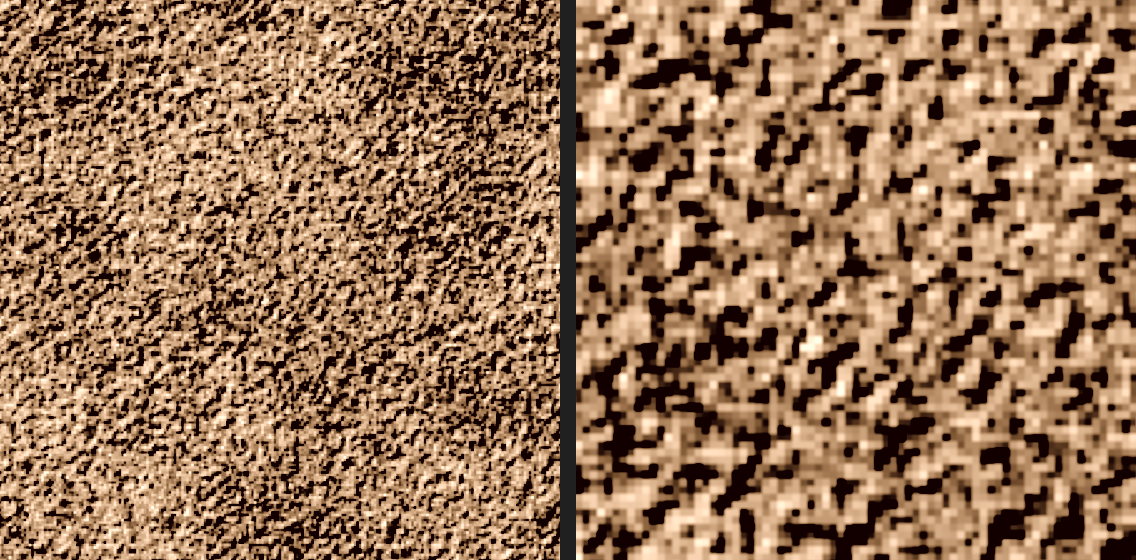
Left, the full canvas; right, a detail of the centre.
A Shadertoy shader for this texture:

```glsl
// Rough sandy brown relief with black pits, lit along the falling diagonal

// Integer hash of a lattice point, 0 to 1
float hash(vec2 p, uint seed) {
    uvec2 q = uvec2(ivec2(p) + 4096);
    uint h = q.x * 1664525u ^ (q.y * 22695477u + seed * 747796405u);
    h = (h ^ (h >> 16)) * 2246822519u;
    h = (h ^ (h >> 13)) * 3266489917u;
    return float((h ^ (h >> 16)) >> 8) / 16777216.0;
}

float valueNoise(vec2 p, uint seed) {
    vec2 cell = floor(p);
    vec2 w = smoothstep(0.0, 1.0, p - cell);
    float low = mix(hash(cell, seed), hash(cell + vec2(1, 0), seed), w.x);
    float high = mix(hash(cell + vec2(0, 1), seed), hash(cell + 1.0, seed), w.x);
    return mix(low, high, w.y);
}

// Grains, broader lumps and fine grit
float height(vec2 grain) {
    return valueNoise(grain / 2.07, 1u)
         + 0.7 * valueNoise(grain / 4.3, 2u)
         + 0.4 * hash(grain, 3u);
}

// Light on one grain: slope, round pits, broad patches and rare glints
float grainLight(vec2 grain) {
    float slope = (height(grain) - height(grain + vec2(1, -1))) / 0.31;
    float pits = (valueNoise(grain / 1.83, 4u) - 0.5) / 0.214;
    float patches = valueNoise(grain / 32.0, 5u) - 0.5;
    float light = 1.0 * slope + 0.7 * pits + 1.2 * patches + 0.93;
    return light + 2.5 * step(0.995, hash(grain, 6u)) * step(0.3, light);
}

void mainImage(out vec4 fragColor, in vec2 fragCoord) {
    vec2 p = fragCoord / iResolution.y * 224.0;
    vec2 grain = floor(p);
    vec2 w = smoothstep(0.15, 0.85, p - grain);

    // Blend the light of the four nearest grains
    float low = mix(grainLight(grain), grainLight(grain + vec2(1, 0)), w.x);
    float high = mix(grainLight(grain + vec2(0, 1)), grainLight(grain + 1.0), w.x);
    float light = mix(low, high, w.y);

    // Tan ramp that drops abruptly to black in shadow
    vec3 sand = vec3(0.713, 0.55, 0.395)
              * pow(vec3(max(light, 0.15)), vec3(0.316, 0.414, 0.568));
    vec3 color = mix(vec3(0.07, 0.0, 0.0), sand, smoothstep(-0.25, 0.25, light));
    fragColor = vec4(min(color, 1.0), 1.0);
}
```
